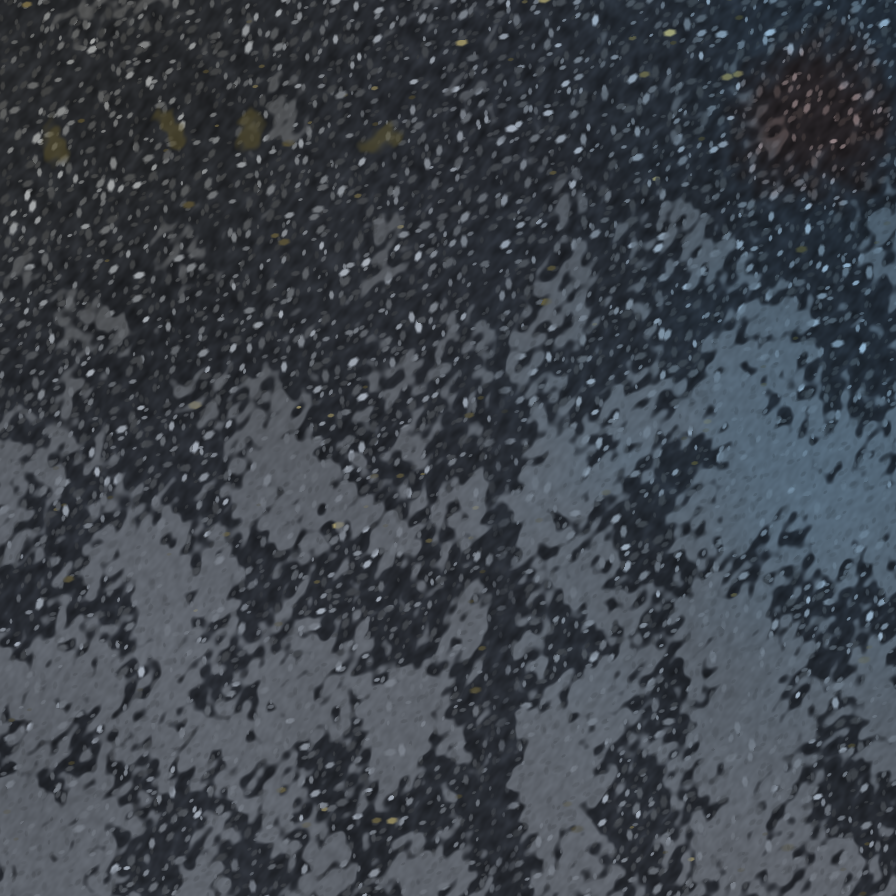
This texture is drawn by a WebGL 2 fragment shader. Its source:

```glsl
#version 300 es
precision highp float;

uniform vec2 u_resolution;
out vec4 fragColor;

vec3 hash3(vec2 cell) {
  vec3 q = fract(cell.xyx * vec3(0.1031, 0.1030, 0.0973));
  q += dot(q, q.yxz + 33.33);
  return fract((q.xxy + q.yzz) * q.zyx);
}

mat2 rotation(float angle) {
  float c = cos(angle), s = sin(angle);
  return mat2(c, s, -s, c);
}

float cornerSlope(vec2 corner, vec2 offset) {
  float angle = 6.2832 * hash3(corner).x;
  return dot(vec2(cos(angle), sin(angle)), offset);
}

float gradientNoise(vec2 p) {
  vec2 i = floor(p), f = fract(p);
  vec2 u = f * f * f * (f * (f * 6.0 - 15.0) + 10.0);
  vec2 e = vec2(1.0, 0.0);
  return mix(mix(cornerSlope(i, f), cornerSlope(i + e, f - e), u.x),
             mix(cornerSlope(i + e.yx, f - e.yx), cornerSlope(i + 1.0, f - 1.0), u.x), u.y);
}

float fbm(vec2 p) {
  float sum = 0.0, amplitude = 0.5;
  for (int i = 0; i < 4; i++) {
    sum += amplitude * gradientNoise(p);
    p = rotation(0.6) * p * 2.03 + 17.3;
    amplitude *= 0.55;
  }
  return sum;
}

// Angular stone chips stretched along x: rgb colour and coverage
vec4 chipLayer(vec2 p, float cells, float density) {
  vec2 q = p * cells, home = floor(q);
  vec4 chips = vec4(0.0);
  for (int j = -1; j <= 1; j++) {
    for (int i = -1; i <= 1; i++) {
      vec2 cell = home + vec2(i, j);
      vec3 place = hash3(cell + cells);
      vec3 look = hash3(cell + cells * 3.0 + 41.0);
      vec2 d = rotation((place.z - 0.5) * 1.5) * (q - cell - 0.5 - (place.xy - 0.5) * 0.9);
      d = abs(d) / (vec2(0.44, 0.25) * mix(0.6, 1.15, look.z));
      float reach = mix(length(d), max(d.x, d.x * 0.5 + d.y * 0.87), 0.6);
      float cover = (1.0 - smoothstep(0.5, 1.3, reach)) * step(look.x, density);
      float tone = mix(0.27, 0.74, pow(look.y, 2.6));
      vec3 tint = mix(vec3(0.95, 1.0, 1.07), vec3(1.2, 1.12, 0.78), step(0.985, place.z));
      if (cover > chips.a) chips = vec4(tone * tint, cover);
    }
  }
  return chips;
}

// Dark vertical seam that fades out above the given height
float seam(vec2 p, float x, float width, float top) {
  float across = (p.x - x - 0.025 * gradientNoise(vec2(x * 50.0, p.y * 7.0))) / width;
  return exp(-across * across) * (1.0 - smoothstep(top - 0.12, top + 0.06, p.y));
}

void main() {
  vec2 p = gl_FragCoord.xy / u_resolution.y;
  vec2 leaning = rotation(-0.93) * p;
  float broad = fbm(p * 3.0 + 5.0);
  float fine = gradientNoise(leaning * vec2(50.0, 85.0));
  float dust = gradientNoise(leaning * vec2(95.0, 190.0) + 31.0);

  // Worn grey film, thinning out towards the top
  float filmTop = mix(0.53, 0.74, smoothstep(0.2, 0.9, p.x));
  float bare = smoothstep(-0.2, 0.22, p.y - filmTop + 0.25 * broad);
  float seams = seam(p, 0.56, 0.017, 0.66) + 0.6 * seam(p, 0.28, 0.02, 0.45);
  float field = fbm(p * vec2(9.0, 7.5)) + 0.34 * fine + 0.05 - 0.32 * bare - 0.3 * seams;
  float film = smoothstep(-0.06, 0.08, field);

  // Binder, film and loose texture
  float binderTone = 0.165 + 0.07 * fine + 0.05 * broad + 0.03 * dust;
  float filmTone = 0.385 - 0.06 * bare + 0.07 * broad + 0.03 * fine + 0.035 * dust;
  vec3 binder = binderTone * vec3(0.92, 1.0, 1.15);
  vec3 color = mix(binder, filmTone * vec3(0.95, 1.0, 1.08), film);

  // Small chips first, larger ones on top
  float exposed = (1.0 - 0.65 * film) * (1.0 - 0.65 * min(seams, 1.0));
  vec4 small = chipLayer(leaning + 3.0, 105.0, 0.45);
  color = mix(color, small.rgb * 0.85, small.a * exposed * 0.75);
  vec4 large = chipLayer(leaning + 7.0, 68.0, 0.5);
  color = mix(color, large.rgb, large.a * exposed * 0.9);

  // Ochre smudges scattered along the upper band
  for (int i = 0; i < 4; i++) {
    vec3 r = hash3(vec2(float(i) * 7.0, 3.0));
    vec2 d = rotation(r.z * 3.0) * (p - vec2(r.x * 0.6, 0.82 + 0.07 * r.y));
    float smudge = length(d / vec2(0.024, 0.013)) + 0.8 * fine;
    color = mix(color, vec3(0.34, 0.32, 0.20), 0.6 * (1.0 - smoothstep(0.6, 1.2, smudge)));
  }

  // Brown stain and the warm to cool drift across the slab
  float stainReach = length((p - vec2(0.91, 0.88)) / vec2(0.10, 0.10)) + 1.2 * broad + 0.2 * fine;
  float stain = 1.0 - smoothstep(0.6, 1.2, stainReach);
  float cool = smoothstep(0.45, 1.0, p.x + 0.3 * broad) * smoothstep(0.0, 0.5, p.y);
  float warm = (1.0 - smoothstep(0.1, 0.6, p.x)) * smoothstep(0.4, 0.9, p.y);
  color *= mix(vec3(1.0), vec3(0.86, 1.01, 1.09), cool * (1.0 - stain));
  color *= mix(vec3(1.0), vec3(1.0, 0.96, 0.89), warm);
  color *= mix(vec3(1.0), vec3(0.88, 0.74, 0.70), stain);

  fragColor = vec4(clamp(color, 0.0, 1.0), 1.0);
}
```
